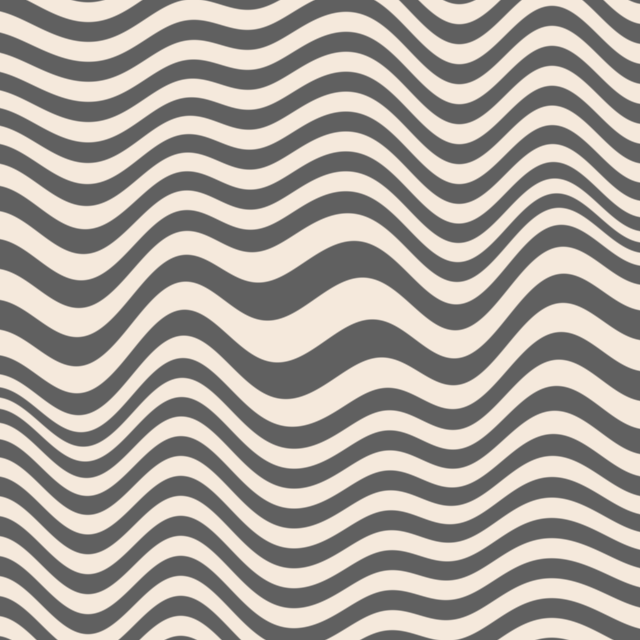
A three.js fragment shader for this background:

```glsl
#define CREAM vec3(0.961, 0.914, 0.863)
#define CHARCOAL vec3(0.378, 0.378, 0.378)
#define PERIOD 0.0625
#define EDGE 0.0017
#define WAVE_LENGTH 0.29
#define WAVE_HEIGHT 0.0456
#define SHIFT 0.0234
#define HUMP 0.072
#define SIDE_DIP 0.08
#define CALM 0.6

varying vec2 vUv;

float bell(vec2 offset, vec2 spread) {
  vec2 q = offset / spread;
  return exp(-0.5 * dot(q, q));
}

// Corner region where the waves flatten out
float calmCorner(vec2 p) {
  return bell(p - vec2(-0.4, 0.4), vec2(0.16));
}

// Broad swelling of the upper half; the lower half is its half turn
float swell(vec2 p) {
  float upper = smoothstep(-0.05, 0.10, p.y);
  float hump = bell(vec2(p.x + 0.04, 0.0), vec2(0.065));
  float dip = bell(p - vec2(-0.5, 0.01), vec2(0.13, 0.09));
  return upper * (SHIFT + HUMP * hump) - SIDE_DIP * dip - SHIFT * calmCorner(p);
}

// Height by which the line at rest level p.y is lifted at p.x
float lift(vec2 p) {
  float wave = WAVE_HEIGHT * sin(6.28319 * p.x / WAVE_LENGTH);
  float strength = 1.0 - CALM * (calmCorner(p) + calmCorner(-p));
  return wave * strength + swell(p) - swell(-p);
}

// Rest level of the line passing through p, found by bisection
float restLevel(vec2 p) {
  float low = p.y - 0.2;
  float high = p.y + 0.2;
  for (int i = 0; i < 16; i++) {
    float middle = 0.5 * (low + high);
    if (middle + lift(vec2(p.x, middle)) < p.y) low = middle;
    else high = middle;
  }
  return 0.5 * (low + high);
}

void main() {
  vec2 p = vUv - 0.5;
  vec2 rest = vec2(p.x, restLevel(p));

  // Length of the level's gradient, from the slopes of the lift
  float stepSize = 0.001;
  float here = lift(rest);
  float slopeX = (lift(rest + vec2(stepSize, 0.0)) - here) / stepSize;
  float slopeY = (lift(rest + vec2(0.0, stepSize)) - here) / stepSize;
  float steepness = sqrt(1.0 + slopeX * slopeX) / max(1.0 + slopeY, 0.1);

  // Equal stripes, with edges measured in canvas units
  float band = abs(fract(rest.y / PERIOD) - 0.5) - 0.25;
  float edgeDistance = band * PERIOD / steepness;
  float light = smoothstep(-EDGE, EDGE, edgeDistance);
  gl_FragColor = vec4(mix(CHARCOAL, CREAM, light), 1.0);
}
```
